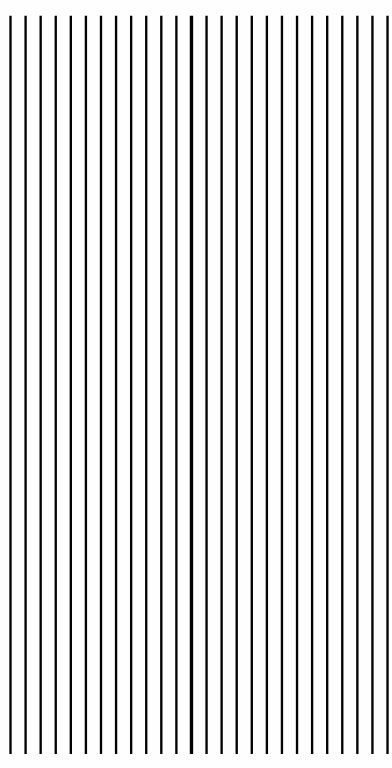
Give the GLSL for this pattern, as a WebGL 2 fragment shader.

```glsl
#version 300 es
precision highp float;
// Thin black vertical rules on near-white paper, evenly spaced, with one
// heavier rule near the middle. Each rule is a box whose exact overlap with
// the pixel gives the ink coverage, so edges stay smooth at any size.

#define LINE_COUNT 26.0
#define FIRST_X 0.0268     // centre of the first rule, in canvas widths
#define PITCH 0.03847      // distance between rules, in canvas widths
#define LINE_WIDTH 0.0060  // in canvas widths
#define HEAVY_INDEX 12.0   // the rule that is drawn thicker
#define HEAVY_WIDTH 0.0086
#define BOTTOM_Y 0.0182    // ends of the rules, in canvas heights
#define TOP_Y 0.9795
#define PAPER vec3(0.995)
#define INK vec3(0.006)

uniform vec2 u_resolution;
out vec4 fragColor;

// Fraction of a pixel, centred at p with the given size, inside [lo, hi].
float boxCoverage(float p, float lo, float hi, float size) {
    float overlap = min(p + 0.5 * size, hi) - max(p - 0.5 * size, lo);
    return clamp(overlap / size, 0.0, 1.0);
}

void main() {
    vec2 uv = gl_FragCoord.xy / u_resolution;
    vec2 pixel = 1.0 / u_resolution;

    // Nearest rule and its width
    float index = clamp(round((uv.x - FIRST_X) / PITCH), 0.0, LINE_COUNT - 1.0);
    float center = FIRST_X + index * PITCH;
    float isHeavy = 1.0 - step(0.5, abs(index - HEAVY_INDEX));
    float halfWidth = 0.5 * mix(LINE_WIDTH, HEAVY_WIDTH, isHeavy);

    // Ink coverage across and along the rule
    float across = boxCoverage(uv.x, center - halfWidth, center + halfWidth, pixel.x);
    float along = boxCoverage(uv.y, BOTTOM_Y, TOP_Y, pixel.y);

    fragColor = vec4(mix(PAPER, INK, across * along), 1.0);
}
```
